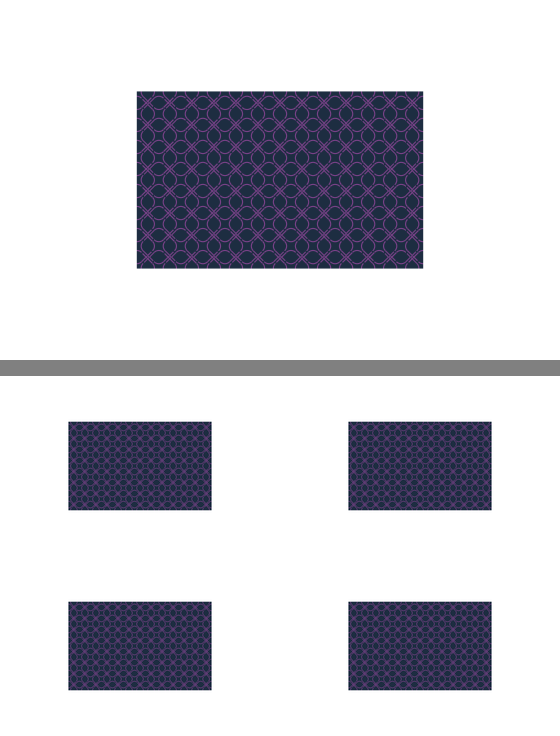
Top, the tile; bottom, the same tile 2 across and 2 down.
Give the GLSL for this pattern, as a Shadertoy shader.

```glsl
// A dark panel on white, covered by a lattice of purple interlaced loops.
// Each square cell holds four diagonal bars around its centre, which bend
// into arcs shared with the next cells; one bar is turned four times.
#define CELL 0.0612                    // cell side, in canvas heights
#define PANEL_HALF vec2(6.5, 4.02)     // half panel size, in cells
#define ARC_RADIUS 0.30                // in cells
#define LINE_WIDTH 0.052               // in cells
#define GAP 0.07                       // break at one end of each bar
#define PAPER vec3(1.0)
#define NAVY vec3(0.115, 0.176, 0.255)
#define PURPLE vec3(0.47, 0.255, 0.53)

const float HALF_DIAGONAL = 0.70710678 * 0.5;

// Straight bar along the rising diagonal, cut short at its lower end
float barDistance(vec2 q) {
    float along = (q.x + q.y) * 0.70710678;
    float across = (q.x - q.y) * 0.70710678;
    float offset = abs(across - (HALF_DIAGONAL - ARC_RADIUS));
    float beyond = max(along - HALF_DIAGONAL, -HALF_DIAGONAL + GAP - along);
    return max(offset - 0.5 * LINE_WIDTH, beyond);
}

// Upper and lower quarter arcs of the loop on the right cell edge
float arcDistance(vec2 q) {
    vec2 v = abs(q - vec2(0.5, 0.0));
    float ring = abs(length(v) - ARC_RADIUS) - 0.5 * LINE_WIDTH;
    return max(ring, (v.x - v.y) * 0.70710678);
}

float latticeDistance(vec2 q) {
    float d = 1.0;
    for (int turn = 0; turn < 4; turn++) {
        d = min(d, min(barDistance(q), arcDistance(q)));
        q = vec2(-q.y, q.x);
    }
    return d;
}

void mainImage(out vec4 fragColor, in vec2 fragCoord) {
    vec2 p = (fragCoord - 0.5 * iResolution.xy) / (iResolution.y * CELL);
    float pixel = 1.0 / (iResolution.y * CELL);

    // Thirteen columns and eight rows, centred on the panel
    vec2 q = fract(p + vec2(0.5, 0.0)) - 0.5;
    float ink = clamp(0.5 - latticeDistance(q) / pixel, 0.0, 1.0);

    // Panel with a plain margin, so opposite canvas edges agree
    vec2 edge = clamp((PANEL_HALF - abs(p)) / pixel + 0.5, 0.0, 1.0);
    vec3 color = mix(PAPER, mix(NAVY, PURPLE, ink), edge.x * edge.y);
    fragColor = vec4(color, 1.0);
}
```
